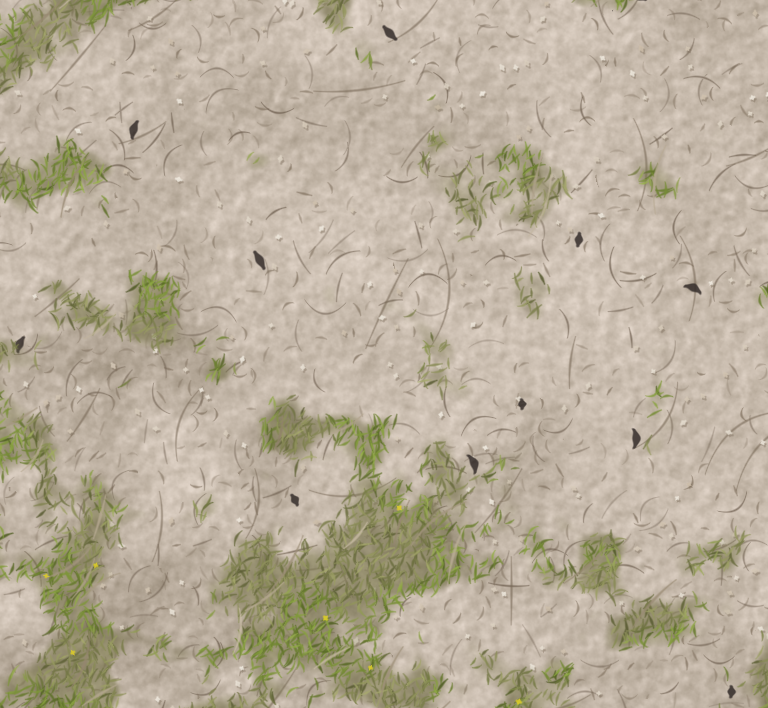
This texture is drawn by a Shadertoy shader. Its source:

```glsl
// Dry pale soil seen from above, with cracks, pebbles, straw and scattered clumps of grass.

float hash(vec2 p) {
    vec3 q = fract(vec3(p.xyx) * 0.1031);
    q += dot(q, q.yzx + 33.33);
    return fract((q.x + q.y) * q.z);
}

float noise(vec2 p) {
    vec2 i = floor(p), f = fract(p);
    f = f * f * (3.0 - 2.0 * f);
    return mix(mix(hash(i), hash(i + vec2(1, 0)), f.x),
               mix(hash(i + vec2(0, 1)), hash(i + vec2(1, 1)), f.x), f.y);
}

float fbm(vec2 p) {
    float sum = 0.0, amp = 0.57;
    for (int i = 0; i < 3; i++) {
        sum += amp * noise(p);
        p = mat2(1.6, 1.2, -1.2, 1.6) * p + 7.3;
        amp *= 0.5;
    }
    return sum;
}

float mound(vec2 p, vec2 centre, vec2 radius) {
    vec2 d = (p - centre) / radius;
    return exp(-dot(d, d));
}

// Broad fertile areas: corners at the left and a band at the bottom centre
float fertility(vec2 p) {
    return mound(p, vec2(0.10, 0.06), vec2(0.21, 0.16))
         + mound(p, vec2(0.60, 0.17), vec2(0.20, 0.23))
         + 0.8 * mound(p, vec2(0.08, 0.97), vec2(0.14, 0.09))
         + 0.6 * mound(p, vec2(0.04, 0.55), vec2(0.16, 0.25))
         + 0.6 * mound(p, vec2(0.30, 0.55), vec2(0.11, 0.13))
         + 0.7 * mound(p, vec2(0.79, 0.88), vec2(0.07, 0.05))
         - 0.4 * smoothstep(0.4, 0.9, p.y + 0.3 * p.x);
}

float grassDensity(vec2 p) {
    float clump = fbm(p * 11.0 + 3.7) + 0.19 * fertility(p);
    return smoothstep(0.59, 0.77, clump);
}

// Scattered bent strokes; shape = half length, half width, bend (in cells).
// Returns coverage and a random value of the topmost stroke.
vec2 strokes(vec2 p, float scale, vec3 shape, float angle, float spread,
             float amount, bool onGrass, float seed) {
    float soft = max(0.8 / iResolution.y, 0.0016) * scale;
    vec2 q = p * scale + seed * 5.17, cell = floor(q), result = vec2(0);
    for (int j = -1; j <= 1; j++)
    for (int i = -1; i <= 1; i++) {
        vec2 c = cell + vec2(i, j), key = c + seed * 17.0 + 200.0;
        vec2 root = c + vec2(hash(key), hash(key + 31.7));
        float a = angle + spread * (hash(key + 57.1) - 0.5);
        vec2 d = q - root;
        d = vec2(dot(d, vec2(cos(a), sin(a))), dot(d, vec2(-sin(a), cos(a))));
        d.y -= shape.z * (hash(key + 11.9) - 0.5) * d.x * d.x;
        float len = shape.x * mix(0.45, 1.0, hash(key + 83.3));
        float width = shape.y * (1.0 - 0.6 * smoothstep(0.0, len, abs(d.x)));
        float gap = length(vec2(max(abs(d.x) - len, 0.0), d.y)) - width;
        float cover = 1.0 - smoothstep(-soft, soft, gap);
        if (cover > result.x) {
            float chance = amount;
            if (onGrass) chance *= grassDensity((root - seed * 5.17) / scale);
            if (hash(key + 7.7) < chance) result = vec2(cover, hash(key + 99.1));
        }
    }
    return result;
}

void mainImage(out vec4 fragColor, in vec2 fragCoord) {
    vec2 p = fragCoord / iResolution.y;
    float grass = grassDensity(p);
    float litter = smoothstep(0.45, 0.85, fbm(p * 8.0 + 21.0) + 0.2 * fertility(p));

    // Soil: broad tone, crumbly relief lit from the upper left, fine grain
    float relief = fbm(p * 55.0) - fbm(p * 55.0 + vec2(-0.35, 0.4));
    float tone = 0.76 + 0.45 * (fbm(p * 6.0) - 0.5) + 0.55 * relief
               + 0.45 * (fbm(p * 120.0) - 0.5) - 0.32 * litter;
    vec3 col = mix(vec3(0.60, 0.55, 0.48), vec3(0.85, 0.80, 0.75), clamp(tone, 0.0, 1.15));

    // Crumb shadows, hairline cracks and dry twigs
    vec2 s = strokes(p, 42.0, vec3(0.45, 0.07, 2.5), 0.9, 2.6, 0.24 + 0.5 * litter, false, 1.0);
    col = mix(col, vec3(0.52, 0.46, 0.39), s.x * (0.3 + 0.5 * s.y));
    s = strokes(p, 21.0, vec3(0.6, 0.028, 2.2), 0.9, 2.4, 0.45, false, 2.0);
    col = mix(col, vec3(0.43, 0.37, 0.31), s.x * (0.3 + 0.5 * s.y));
    s = strokes(p, 9.0, vec3(0.7, 0.014, 1.2), 0.9, 1.8, 0.25, false, 3.0);
    col = mix(col, vec3(0.47, 0.41, 0.34), 0.6 * s.x);

    // Pebbles with a small shadow at the lower right
    vec2 shade = strokes(p + vec2(-0.002, 0.003), 30.0, vec3(0.12, 0.11, 0.0), 0.8, 3.0, 0.2, false, 4.0);
    col = mix(col, vec3(0.50, 0.44, 0.37), 0.5 * shade.x);
    s = strokes(p, 30.0, vec3(0.12, 0.11, 0.0), 0.8, 3.0, 0.2, false, 4.0);
    col = mix(col, mix(vec3(0.80, 0.74, 0.66), vec3(0.95, 0.93, 0.89), s.y), 0.85 * s.x);

    // A few dark holes, most of them at the upper right
    float holes = 0.03 + 0.4 * mound(p, vec2(1.03, 0.93), vec2(0.14, 0.12));
    s = strokes(p, 17.0, vec3(0.22, 0.10, 3.0), 2.0, 1.6, holes, false, 5.0);
    col = mix(col, vec3(0.20, 0.17, 0.16), 0.85 * s.x);

    // Grass: shaded undergrowth, then layers of blades from dark to light
    vec3 under = mix(vec3(0.40, 0.38, 0.25), vec3(0.58, 0.57, 0.39), fbm(p * 70.0 + 9.0));
    col = mix(col, under, 0.65 * grass);
    for (int i = 0; i < 6; i++) {
        float k = float(i);
        s = strokes(p, 44.0 + 3.0 * k, vec3(0.62, 0.09, 1.2), 1.2, 2.2, 0.85, true, 6.0 + k);
        vec3 blade = mix(vec3(0.33, 0.34, 0.18), vec3(0.66, 0.67, 0.43), 0.65 * s.y + 0.07 * k);
        vec3 fresh = blade * vec3(0.90, 1.05, 0.65);
        blade = mix(blade, fresh, smoothstep(0.45, 0.7, noise(p * 14.0 + 40.0)));
        col = mix(col, blade, 0.85 * s.x);
    }

    // Pale straw across the clumps and rare yellow flowers
    s = strokes(p, 15.0, vec3(0.75, 0.03, 0.8), 1.0, 1.1, 0.6, true, 14.0);
    col = mix(col, mix(vec3(0.56, 0.50, 0.41), vec3(0.80, 0.75, 0.66), s.y), 0.75 * s.x);
    s = strokes(p, 22.0, vec3(0.06, 0.10, 0.0), 0.0, 3.0, 0.07, true, 15.0);
    col = mix(col, vec3(0.86, 0.80, 0.16), 0.9 * s.x);

    fragColor = vec4(col, 1.0);
}
```
